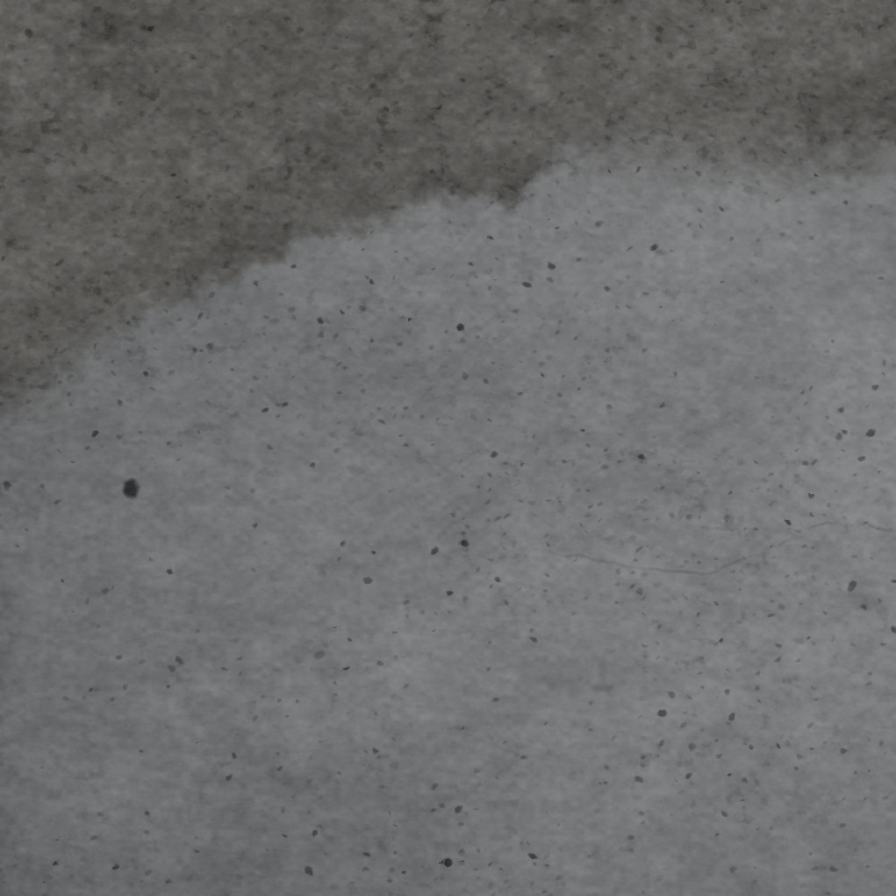
This texture is drawn by a Shadertoy shader. Its source:

```glsl
// Weathered grey concrete: a damp, warmer stain with a ragged curved rim lies over
// a paler cool slab. Layered value noise gives clouds, flecks and grain; jittered
// cells scatter soft dark pits, and a faint broken crack wanders in from the right.

#define DRY_LEFT 0.432
#define DRY_RIGHT 0.474
#define STAIN_TONE 0.345
#define CLOUD_AMOUNT 0.085
#define GRAIN_AMOUNT 0.105
#define STREAK_AMOUNT 0.045
#define MOTTLE_AMOUNT 0.110
#define FLECK_DEPTH 0.075
#define PIT_DEPTH 0.24
#define PIT_BLUR 0.0021
#define CRACK_DEPTH 0.060

float hash(vec2 p) {
    return fract(sin(dot(p, vec2(127.1, 311.7))) * 43758.5453);
}

float noise(vec2 p) {
    vec2 cell = floor(p), f = fract(p);
    f = f * f * (3.0 - 2.0 * f);
    float low = mix(hash(cell), hash(cell + vec2(1, 0)), f.x);
    float high = mix(hash(cell + vec2(0, 1)), hash(cell + vec2(1, 1)), f.x);
    return mix(low, high, f.y);
}

// Fractal noise centred on zero
float fbm(vec2 p) {
    float sum = 0.0, gain = 0.5;
    for (int i = 0; i < 4; i++) {
        sum += gain * (noise(p) - 0.5);
        p = mat2(1.6, 1.2, -1.2, 1.6) * p + 17.3;
        gain *= 0.5;
    }
    return sum;
}

// Coverage of one scatter of irregular pits, one candidate per cell
float pits(vec2 p, float cells, float density, float radius, float blur) {
    vec2 id = floor(p * cells);
    vec2 centre = (id + 0.25 + 0.5 * vec2(hash(id + 3.1), hash(id + 8.7))) / cells;
    float size = hash(id + 21.4);
    float r = radius * (0.5 + 0.5 * size * size);
    vec2 d = p - centre;
    d.y += (hash(id + 13.3) - 0.5) * d.x;
    d.y *= 1.0 + 0.5 * hash(id + 5.9);
    float present = step(hash(id + 40.2), density);
    float depth = 0.3 + 0.7 * hash(id + 61.8);
    return present * depth * (1.0 - smoothstep(max(r - blur, 0.0), r + blur, length(d)));
}

// Height of the stain rim: a rising arc, then a step up to a level run
float stainRim(float x) {
    float arc = 0.55 + 0.215 * sin(1.57 * min(x / 0.56, 1.0));
    return arc + 0.062 * smoothstep(0.56, 0.625, x);
}

float crackHeight(float x) {
    return 0.393 - 0.11 * (x - 0.5) + 0.07 * smoothstep(0.78, 0.94, x);
}

void mainImage(out vec4 fragColor, in vec2 fragCoord) {
    vec2 uv = fragCoord / iResolution.xy;
    float blur = max(PIT_BLUR, 0.7 / iResolution.y);

    // Stain mask, crisper along the arc and diffuse at both ends
    float wobble = 0.07 * fbm(uv * 8.0) + 0.04 * fbm(uv * 42.0);
    float rimBlur = 0.014 + 0.032 * smoothstep(0.6, 0.72, uv.x)
                  + 0.032 * (1.0 - smoothstep(0.0, 0.27, uv.x));
    float above = uv.y - stainRim(uv.x) + wobble;
    float stain = smoothstep(-rimBlur, rimBlur, above);

    // Broad tones of the dry slab and of the stain
    float dry = mix(DRY_LEFT, DRY_RIGHT, smoothstep(0.0, 0.75, uv.x));
    dry -= 0.02 * (1.0 - smoothstep(0.0, 0.3, uv.y));
    dry += 0.018 * smoothstep(0.45, 0.0, length(uv - vec2(0.92, 0.55)));
    float damp = STAIN_TONE + 0.025 * smoothstep(0.55, 0.75, uv.x);
    damp -= 0.035 * smoothstep(0.6, 0.95, uv.x) * smoothstep(0.05, 0.0, abs(uv.y - 0.885));
    damp -= 0.015 * smoothstep(0.07, 0.0, abs(above));
    float tone = mix(dry, damp, stain);

    // Clouds, faint near-horizontal streaks, blotches and grain
    tone += CLOUD_AMOUNT * fbm(uv * vec2(6.0, 8.0) + 4.2);
    tone += STREAK_AMOUNT * fbm(vec2(uv.x * 30.0, uv.y * 110.0 + uv.x * 14.0));
    tone += MOTTLE_AMOUNT * fbm(uv * vec2(27.0, 33.0) + 31.0) * mix(0.6, 1.0, stain);
    tone += GRAIN_AMOUNT * fbm(uv * vec2(125.0, 155.0)) * mix(0.85, 1.15, stain);

    // Ragged dark flecks, dense in the stain, and a few pale ones
    float cluster = smoothstep(-0.2, 0.25, fbm(uv * 5.0 + 12.0));
    float fleck = fbm(uv * vec2(75.0, 95.0) + 9.0);
    tone -= FLECK_DEPTH * smoothstep(0.1, 0.32, fleck) * mix(0.35 + 0.35 * cluster, 1.0, stain);
    tone += 0.4 * FLECK_DEPTH * smoothstep(0.1, 0.3, -fleck) * mix(0.3, 1.0, stain);

    // Pits with soft ragged outlines, gathered into loose clusters
    vec2 ragged = uv + 0.006 * vec2(fbm(uv * 120.0), fbm(uv * 120.0 + 50.0));
    float pit = pits(ragged, 13.0, 0.20, 0.0062, blur);
    pit = max(pit, 0.85 * pits(ragged + 0.37, 31.0, 0.06 + 0.26 * cluster, 0.0042, blur));
    pit = max(pit, 0.5 * pits(ragged + 0.71, 64.0, 0.04 + 0.28 * cluster, 0.0034, blur));
    float largePit = length((ragged - vec2(0.146, 0.455)) * vec2(1.1, 0.9));
    pit = max(pit, 1.0 - smoothstep(0.006, 0.012, largePit));
    tone -= PIT_DEPTH * pit * mix(1.0, 0.6, stain);

    // Hairline crack, broken and fading toward the middle of the slab
    float crackGap = abs(uv.y - crackHeight(uv.x) + 0.018 * fbm(vec2(uv.x * 22.0, 2.0)));
    float crack = 1.0 - smoothstep(0.0, 0.0012 + blur, crackGap);
    crack *= smoothstep(0.46, 0.8, uv.x) * smoothstep(0.1, 0.7, noise(uv * 48.0));
    tone -= CRACK_DEPTH * crack;

    // Cool slab, warm stain
    vec3 tint = mix(vec3(-0.004, 0.0, 0.004), vec3(0.005, 0.002, -0.008), stain);
    fragColor = vec4(clamp(tone + tint, 0.0, 1.0), 1.0);
}
```
